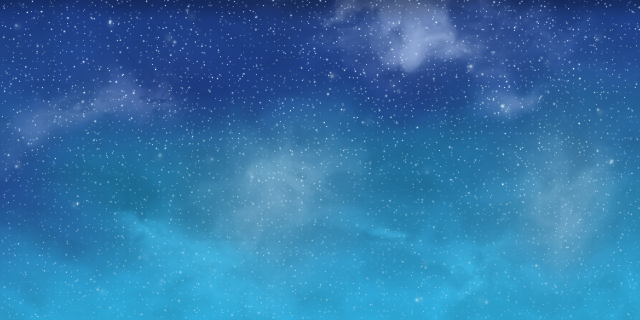
A WebGL 2 fragment shader for this texture:

```glsl
#version 300 es
precision highp float;
uniform vec2 u_resolution;
out vec4 fragColor;

const vec3 NAVY = vec3(0.10, 0.21, 0.49);
const vec3 INDIGO = vec3(0.13, 0.28, 0.56);
const vec3 OCEAN = vec3(0.14, 0.40, 0.61);
const vec3 TEAL = vec3(0.10, 0.43, 0.59);
const vec3 AQUA = vec3(0.16, 0.53, 0.71);
const vec3 CYAN = vec3(0.17, 0.64, 0.82);
const vec3 GLOW = vec3(0.26, 0.73, 0.90);
const vec3 MIST = vec3(0.43, 0.63, 0.75);
const vec3 LILAC = vec3(0.58, 0.67, 0.83);
const vec3 STARLIGHT = vec3(0.88, 0.96, 1.0);

float hash(vec2 p) {
    vec3 q = fract(p.xyx * 0.1031);
    q += dot(q, q.yzx + 33.33);
    return fract((q.x + q.y) * q.z);
}

float noise(vec2 p) {
    vec2 cell = floor(p), f = fract(p);
    f = f * f * (3.0 - 2.0 * f);
    float low = mix(hash(cell), hash(cell + vec2(1, 0)), f.x);
    float high = mix(hash(cell + vec2(0, 1)), hash(cell + vec2(1, 1)), f.x);
    return mix(low, high, f.y);
}

float fbm(vec2 p, int octaves) {
    float sum = 0.0, weight = 0.5, total = 0.0;
    for (int i = 0; i < octaves; i++) {
        sum += weight * noise(p);
        total += weight;
        p = mat2(1.6, 1.2, -1.2, 1.6) * p + 17.3;
        weight *= 0.55;
    }
    return sum / total;
}

// Soft elliptical patch of colour, tilted by an angle in radians
vec3 cloud(vec3 base, vec2 p, vec2 center, vec2 radius, float tilt, vec3 tint, float amount) {
    float c = cos(tilt), s = sin(tilt);
    vec2 d = mat2(c, -s, s, c) * (p - center) / radius;
    return mix(base, tint, clamp(amount * exp(-dot(d, d)), 0.0, 1.0));
}

vec3 skyGradient(float y) {
    vec3 color = mix(CYAN, AQUA, smoothstep(0.02, 0.32, y));
    color = mix(color, OCEAN, smoothstep(0.30, 0.60, y));
    color = mix(color, INDIGO, smoothstep(0.54, 0.80, y));
    return mix(color, NAVY, smoothstep(0.78, 1.05, y));
}

// One jittered star per grid cell, kept inside its cell
float starLayer(vec2 p, float cellSize, float radius, float density, float seed, float pixel) {
    vec2 grid = p / cellSize, cell = floor(grid);
    vec2 key = cell + seed;
    float margin = min(2.2 * radius / cellSize, 0.45);
    vec2 jitter = vec2(hash(key + 11.7), hash(key + 47.1));
    vec2 offset = (grid - cell - mix(vec2(margin), vec2(1.0 - margin), jitter)) * cellSize;
    float size = max(radius * mix(0.6, 1.0, hash(key + 83.9)), 0.5 * pixel);
    float power = mix(0.25, 1.0, pow(hash(key + 29.3), 2.0));
    return step(hash(key), density) * power * exp(-dot(offset, offset) / (size * size));
}

void main() {
    vec2 p = gl_FragCoord.xy / u_resolution.y;
    p.x *= 2.0 * u_resolution.y / u_resolution.x;
    float pixel = 1.0 / u_resolution.y;

    // Noise for drifting outlines and torn cloud detail
    vec2 warp = vec2(fbm(p * 4.0, 4), fbm(p * 4.0 + 31.0, 4)) - 0.5;
    vec2 q = p + 0.16 * warp;
    float detail = fbm(p * vec2(9.0, 12.0) + 2.0 * warp, 5);
    float torn = smoothstep(0.32, 0.72, detail);

    // Broad sky colours
    vec3 color = skyGradient(p.y + 0.10 * warp.y);
    color = cloud(color, q, vec2(0.0, 0.42), vec2(0.34, 0.24), 0.5, INDIGO, 0.9);
    color = cloud(color, q, vec2(0.62, 0.77), vec2(0.36, 0.14), 0.1, NAVY, 0.75);
    color = cloud(color, q, vec2(1.24, 0.76), vec2(0.26, 0.09), -0.15, NAVY, 0.65);
    color = cloud(color, q, vec2(0.50, 0.40), vec2(0.25, 0.12), -0.1, TEAL, 0.9);
    color = cloud(color, q, vec2(1.28, 0.50), vec2(0.28, 0.14), 0.0, TEAL, 0.5);
    color = cloud(color, q, vec2(1.95, 0.60), vec2(0.25, 0.16), 0.0, OCEAN, 0.6);

    // Pale nebulae
    color = cloud(color, q, vec2(0.26, 0.66), vec2(0.24, 0.07), 0.45, LILAC, 0.15 + 0.30 * torn);
    color = cloud(color, q, vec2(1.36, 0.90), vec2(0.36, 0.12), -0.2, LILAC, 0.18 + 0.40 * torn);
    color = cloud(color, q, vec2(1.34, 0.86), vec2(0.13, 0.055), -0.1, LILAC, 0.25 + 0.55 * torn);
    color = cloud(color, q, vec2(1.09, 0.94), vec2(0.07, 0.05), 0.0, LILAC, 0.50 * torn);
    color = cloud(color, q, vec2(0.86, 0.36), vec2(0.21, 0.19), 0.5, MIST, 0.60 + 0.25 * torn);
    color = cloud(color, q, vec2(0.97, 0.45), vec2(0.14, 0.11), 0.3, MIST, 0.25 + 0.50 * torn);
    color = cloud(color, q, vec2(1.76, 0.38), vec2(0.16, 0.18), 0.1, MIST, 0.55 + 0.30 * torn);

    // Cyan glows and small wisps
    color = cloud(color, q, vec2(0.68, 0.18), vec2(0.19, 0.11), -0.5, GLOW, 0.50 + 0.30 * torn);
    color = cloud(color, q, vec2(1.50, 0.17), vec2(0.14, 0.11), 0.4, GLOW, 0.25 + 0.50 * torn);
    color = cloud(color, q, vec2(0.49, 0.30), vec2(0.09, 0.05), -0.2, GLOW, 0.55 * torn);
    color = cloud(color, q, vec2(1.20, 0.28), vec2(0.11, 0.035), 0.0, GLOW, 0.55 * torn);
    color = cloud(color, q, vec2(0.50, 0.70), vec2(0.08, 0.06), 0.2, LILAC, 0.40 * torn);
    color = cloud(color, q, vec2(1.63, 0.67), vec2(0.10, 0.03), 0.0, LILAC, 0.45 * torn);
    color *= 0.91 + 0.18 * detail;
    color *= 1.0 - 0.28 * smoothstep(0.93, 1.02, p.y + 0.08 * warp.x);

    // Stars from fine dust to rare bright points
    float height = mix(0.55, 1.0, smoothstep(0.05, 0.85, p.y));
    float stars = 0.0;
    for (int i = 0; i < 5; i++) {
        float k = float(i);
        float cellSize = 0.018 + 0.007 * k;
        stars += starLayer(p, cellSize, 0.0022 + 0.0003 * k, 0.42, 19.0 * k + 5.0, pixel);
    }
    stars *= height * (0.55 + 0.6 * detail);
    stars += starLayer(p, 0.14, 0.0055, 0.38, 131.0, pixel) * height;
    stars += 0.25 * starLayer(p, 0.14, 0.014, 0.38, 131.0, pixel) * height;
    color = mix(color, STARLIGHT, clamp(stars, 0.0, 1.0));
    fragColor = vec4(color, 1.0);
}
```
